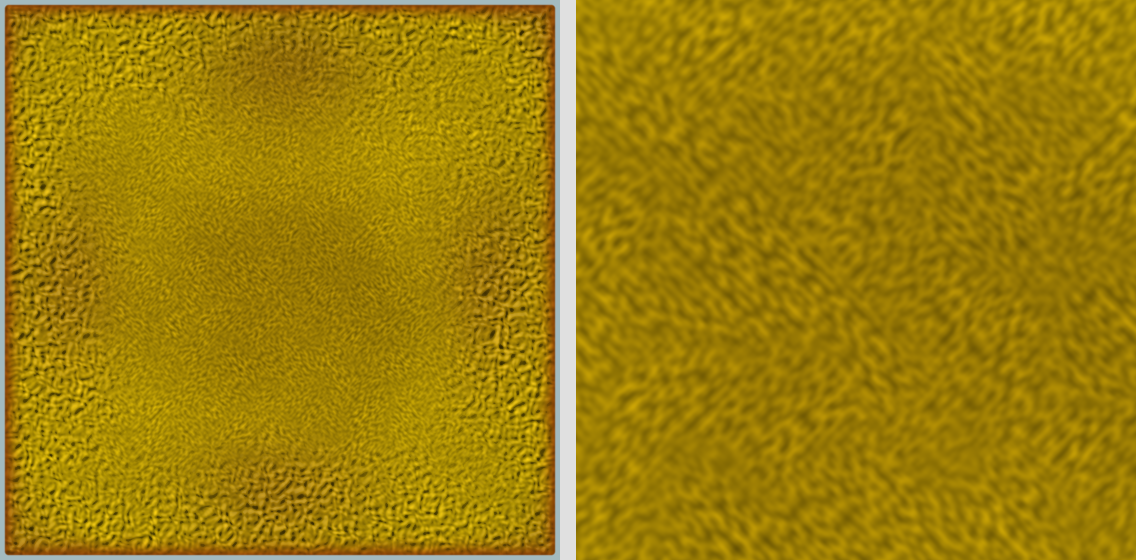
Left, the full canvas; right, a detail of the centre.
Give the GLSL for this texture, as a Shadertoy shader.

```glsl
// Glazed ochre tile: fine embossed grain, brown side patches, rusty rim and pale border.
#define OCHRE vec3(0.59, 0.47, 0.015)
#define YELLOW vec3(0.68, 0.575, 0.012)
#define BROWN vec3(0.565, 0.415, 0.03)
#define RUST vec3(0.53, 0.25, 0.02)
#define BORDER vec3(0.64, 0.73, 0.75)
#define TAN vec3(0.72, 0.60, 0.30)
#define BORDER_WIDTH 0.0085
#define RIM_WIDTH 0.015
#define FINE_CELLS 165.0
#define COARSE_CELLS 105.0
#define FINE_CONTRAST 0.36
#define COARSE_CONTRAST 0.46

vec2 hashGradient(vec2 cell) {
    vec3 h = fract(cell.xyx * vec3(0.1031, 0.1030, 0.0973));
    h += dot(h, h.yzx + 33.33);
    float angle = 6.28318 * fract((h.x + h.y) * h.z);
    return vec2(cos(angle), sin(angle));
}

float gradientNoise(vec2 p) {
    vec2 i = floor(p), f = p - i;
    vec2 u = f * f * f * (f * (f * 6.0 - 15.0) + 10.0);
    vec2 e = vec2(1.0, 0.0);
    float a = dot(hashGradient(i), f);
    float b = dot(hashGradient(i + e.xy), f - e.xy);
    float c = dot(hashGradient(i + e.yx), f - e.yx);
    float d = dot(hashGradient(i + e.xx), f - e.xx);
    return mix(mix(a, b, u.x), mix(c, d, u.x), u.y);
}

// Short strokes that lean along one diagonal or the other, region by region
float diagonalGrain(vec2 uv, float cells) {
    vec2 q = vec2(uv.x + uv.y, uv.x - uv.y) * 0.7071 * cells;
    float rising = gradientNoise(q * vec2(0.72, 1.12) + 211.0);
    float falling = gradientNoise(q * vec2(1.12, 0.72) + 417.0);
    float lean = smoothstep(-0.25, 0.25, gradientNoise(uv * 13.0 + 31.0));
    return mix(rising, falling, lean) * 1.12;
}

// Height difference along the light direction
float embossedGrain(vec2 uv, float cells) {
    vec2 p = uv * cells + 0.8 * gradientNoise(uv * 40.0 + 71.0);
    vec2 toLight = vec2(-0.28, 0.32);
    return 1.15 * (gradientNoise(p + 503.0 + toLight) - gradientNoise(p + 503.0 - toLight));
}

// Soft brown patch at the middle of each side
float sidePatches(vec2 c) {
    float sum = 0.0;
    for (int side = 0; side < 4; side++) {
        vec2 q = (c - vec2(0.0, 0.375)) / vec2(0.15, 0.095);
        sum += exp(-dot(q, q));
        c = vec2(-c.y, c.x);
    }
    return sum;
}

float roundedBox(vec2 p, float halfSize, float radius) {
    vec2 q = abs(p) - halfSize + radius;
    return length(max(q, 0.0)) + min(max(q.x, q.y), 0.0) - radius;
}

void mainImage(out vec4 fragColor, in vec2 fragCoord) {
    vec2 uv = fragCoord / iResolution.xy;
    vec2 centered = uv - 0.5;
    float cloud = gradientNoise(uv * 5.0 + 17.0);
    float mottle = gradientNoise(uv * 24.0 + 57.0);

    // Broad glaze tones
    float radius = length(centered);
    float glow = smoothstep(0.06, 0.39, radius + 0.09 * cloud);
    float patches = sidePatches(centered + 0.025 * cloud);
    float corner = smoothstep(0.55, 0.67, radius + 0.05 * cloud);
    vec3 color = mix(OCHRE, YELLOW, glow * 0.85);
    color = mix(color, BROWN, clamp(0.85 * patches + 0.7 * corner, 0.0, 1.0));
    color *= 1.0 + 0.06 * cloud + 0.04 * mottle;

    // Rust gathers toward the edge
    float edge = roundedBox(centered, 0.5 - BORDER_WIDTH, 0.007);
    float inside = max(-edge, 0.0);
    float rim = exp(-pow(inside / RIM_WIDTH, 1.3) * (1.0 + 0.5 * mottle));
    color = mix(color, RUST, rim);

    // Fine grain in the middle, coarser relief outside
    float coarse = smoothstep(0.22, 0.46, max(abs(centered.x), abs(centered.y)) + 0.12 * cloud);
    float fine = diagonalGrain(uv, FINE_CELLS);
    float relief = embossedGrain(uv, COARSE_CELLS);
    float grain = mix(fine * FINE_CONTRAST, relief * COARSE_CONTRAST + fine * 0.13, coarse);
    grain *= (1.0 + 0.5 * mottle) * (1.0 - 0.7 * rim);
    color *= 1.0 + grain;

    // Tan glints and dark pits in the coarse parts
    float rough = coarse * (0.35 + 0.65 * clamp(patches + corner, 0.0, 1.0)) * (1.0 - rim);
    color = mix(color, TAN, 0.45 * rough * smoothstep(0.15, 0.6, relief));
    color *= 1.0 - 0.28 * coarse * (1.0 - rim) * smoothstep(0.4, 0.75, -relief);

    // Pale border
    float border = smoothstep(-0.0022, 0.0016, edge);
    color = mix(color, BORDER, border);
    fragColor = vec4(clamp(color, 0.0, 1.0), 1.0);
}
```
